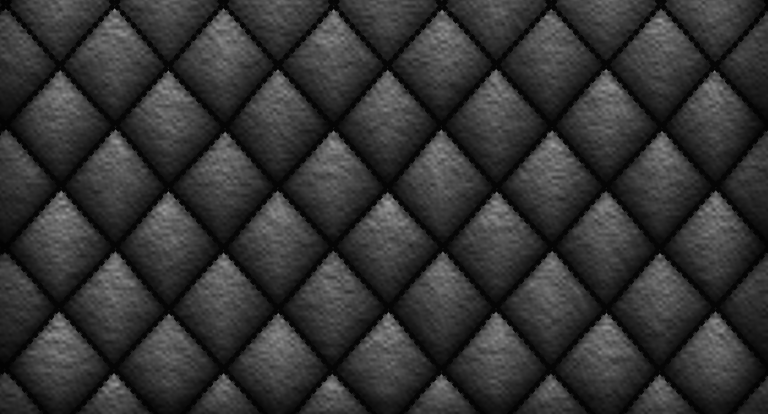
Reproduce this texture procedurally as a Shadertoy shader.

```glsl
const vec2 PERIOD = vec2(0.1422, 0.1582);   // diamond size, in canvas widths
const vec2 ANCHOR = vec2(0.5050, 0.2956);   // one seam crossing
const float STITCHES = 10.0;                // stitches per diamond side
const float STITCH_HALF_WIDTH = 0.034;      // in diamond sides
const float SEAM_HALF_WIDTH = 0.016;
const float STITCH_FILL = 0.58;             // dash share of one stitch step
const float LIT_TONE = 0.50;
const float SHADE_POWER = 0.72;
const float GRAIN_SCALE = 215.0;
const float GRAIN_DEPTH = 0.38;
const float CREASE_DEPTH = 0.16;
const float CELL_VARIATION = 0.14;
const float WOBBLE = 0.0035;
const vec3 THREAD = vec3(0.022);
const vec3 LEATHER = vec3(1.0);

float hash(vec2 p) {
    vec3 q = fract(vec3(p.xyx) * 0.1031);
    q += dot(q, q.yzx + 33.33);
    return fract((q.x + q.y) * q.z);
}

float noise(vec2 p) {
    vec2 i = floor(p), f = fract(p);
    f = f * f * (3.0 - 2.0 * f);
    return mix(mix(hash(i), hash(i + vec2(1, 0)), f.x),
               mix(hash(i + vec2(0, 1)), hash(i + vec2(1, 1)), f.x), f.y);
}

// Slope of a noise surface lit from above
float relief(vec2 p) {
    return noise(p) - noise(p + vec2(0.15, 0.7));
}

float smoothMin(float a, float b, float k) {
    float h = max(k - abs(a - b), 0.0) / k;
    return min(a, b) - h * h * k * 0.25;
}

// Coverage of a stitched seam: x = distance to it, y = position along it
float stitchedSeam(float dist, float along, float blur) {
    float step01 = abs(fract(along * STITCHES) - 0.5);
    float stepBlur = blur * STITCHES * 0.6;
    float dash = 1.0 - smoothstep(-stepBlur, stepBlur, step01 - 0.5 * STITCH_FILL);
    float halfWidth = mix(SEAM_HALF_WIDTH, STITCH_HALF_WIDTH, dash);
    float cover = 1.0 - smoothstep(-blur, blur, dist - halfWidth);
    return cover * mix(0.72, 1.0, dash);
}

void mainImage(out vec4 fragColor, in vec2 fragCoord) {
    vec2 p = fragCoord / iResolution.x;
    float top = iResolution.y / iResolution.x;

    // Diagonal lattice: seams lie on whole numbers of either axis
    vec2 bend = vec2(noise(p * 14.0), noise(p * 14.0 + 37.0)) - 0.5;
    vec2 q = (p + bend * WOBBLE - ANCHOR) / PERIOD;
    vec2 lattice = vec2(q.x + q.y, q.x - q.y);
    vec2 cell = floor(lattice);
    vec2 f = fract(lattice);
    float blur = 0.8 / (iResolution.x * PERIOD.x * 0.74);

    // Padded diamond, bright at its upper corner and dark along its lower sides
    float lower = max(smoothMin(f.x, 1.0 - f.y, 0.12), 0.0);
    float upper = min(1.0 - f.x, f.y);
    float tone = 0.018 + LIT_TONE * pow(lower, SHADE_POWER);
    tone *= mix(0.5, 1.0, smoothstep(0.0, 0.13, upper));
    tone *= 1.0 + CELL_VARIATION * (hash(cell + 71.0) - 0.5);

    // Flatter, brighter padding in the top row
    float topGlow = smoothstep(top - 0.15, top, p.y);
    tone = mix(tone, 0.10 + 0.78 * tone, topGlow * 0.8);

    // Puckers pulled in by the thread
    vec2 seamDist = min(f, 1.0 - f);
    vec2 pucker = cos(6.2832 * STITCHES * lattice.yx) * exp(-seamDist * 16.0);
    tone *= 1.0 - 0.28 * (pucker.x + pucker.y);

    // Pebbled grain, fine creases and broad wear
    float grain = relief(p * GRAIN_SCALE) + 0.6 * relief(p * GRAIN_SCALE * 0.47 + 9.0);
    float crease = relief(p * vec2(48.0, 80.0) + 5.0 * bend);
    tone *= 1.0 + GRAIN_DEPTH * grain + CREASE_DEPTH * crease;
    tone *= 0.93 + 0.14 * noise(p * 22.0 + 13.0);

    // Seams along both diagonals
    float seam = max(stitchedSeam(seamDist.x, lattice.y, blur),
                     stitchedSeam(seamDist.y, lattice.x, blur));
    vec3 color = mix(LEATHER * max(tone, 0.0), THREAD, seam);

    // Darkened canvas borders
    float side = min(p.x, 1.0 - p.x);
    color *= mix(0.55, 1.0, smoothstep(0.0, 0.05, side));
    color *= mix(0.6, 1.0, smoothstep(0.0, 0.045, p.y));
    fragColor = vec4(clamp(color, 0.0, 1.0), 1.0);
}
```
